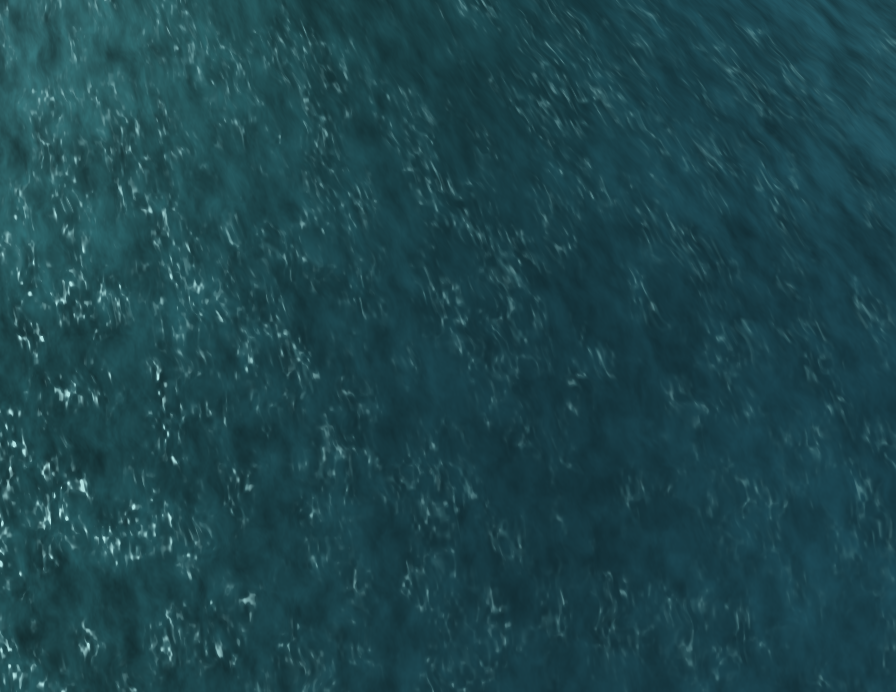
Write a WebGL 2 fragment shader that draws this texture.

```glsl
#version 300 es
precision highp float;

uniform vec2 u_resolution;
out vec4 fragColor;

const vec3 DEEP = vec3(0.086, 0.218, 0.252);
const vec3 GREEN = vec3(0.116, 0.285, 0.295);
const vec3 BLUE = vec3(0.100, 0.258, 0.305);
const vec3 HAZE = vec3(0.205, 0.400, 0.420);
const vec3 SHEEN = vec3(0.270, 0.470, 0.490);
const vec3 GLINT = vec3(0.700, 0.880, 0.880);

const vec2 SWELL_SCALE = vec2(6.0, 8.0);
const vec2 RIPPLE_SCALE = vec2(46.0, 27.0);
const vec2 CLUSTER_SCALE = vec2(21.0, 14.0);
const vec2 THREAD_SCALE = vec2(78.0, 38.0);
const vec2 FLECK_SCALE = vec2(190.0, 92.0);
const float LEAN = 0.10;
const float FAN = 0.36;
const float WARP_SCALE = 32.0;
const float WARP = 0.010;
const float SWELL_CONTRAST = 0.26;
const float RIPPLE_CONTRAST = 0.72;

float hash(vec2 cell) {
    uvec2 q = uvec2(ivec2(cell)) * uvec2(1597u, 3571u);
    uint h = (q.x ^ (q.y << 11)) * 74793u + q.y;
    h = (h ^ (h >> 15)) * 27183u;
    h = (h ^ (h >> 13)) * 91639u;
    return float((h ^ (h >> 16)) & 65535u) / 65535.0;
}

float noise(vec2 p) {
    vec2 i = floor(p);
    vec2 f = fract(p);
    f = f * f * (3.0 - 2.0 * f);
    float low = mix(hash(i), hash(i + vec2(1, 0)), f.x);
    float high = mix(hash(i + vec2(0, 1)), hash(i + vec2(1, 1)), f.x);
    return mix(low, high, f.y);
}

float fbm(vec2 p) {
    float sum = 0.0;
    float weight = 0.5;
    for (int octave = 0; octave < 4; octave++) {
        sum += weight * noise(p);
        p = p * 2.03 + vec2(17.3, 9.1);
        weight *= 0.55;
    }
    return sum / 1.01;
}

// Thin curved lines along the mid level of the noise
float thread(vec2 p) {
    return 1.0 - abs(2.0 * noise(p) - 1.0);
}

// Sheared coordinates: upright waves at the left, slanting at the upper right
vec2 waveSpace(vec2 p) {
    vec2 s = vec2(p.x + LEAN * p.y + FAN * p.x * p.y * p.y * p.y, p.y);
    vec2 bend = vec2(noise(p * WARP_SCALE), noise(p * WARP_SCALE + 41.0)) - 0.5;
    return s + WARP * bend + 3.0;
}

// Broad water colour with haze toward the upper corners
vec3 waterColour(vec2 p, float left, float right, float top) {
    vec3 water = mix(DEEP, GREEN, clamp(0.70 * left + 0.45 * top * (1.0 - right), 0.0, 1.0));
    water = mix(water, BLUE, 0.75 * right);
    float haze = top * (0.60 * left * left + 0.30 * right * right);
    haze += 0.10 * left * left;
    return mix(water, HAZE, haze);
}

void main() {
    vec2 p = gl_FragCoord.xy / u_resolution.y;
    float across = gl_FragCoord.x / u_resolution.x;
    float left = smoothstep(0.62, -0.05, across);
    float right = smoothstep(0.5, 1.05, across);
    float top = smoothstep(0.4, 1.05, p.y);
    vec2 s = waveSpace(p);

    // Swell and ripple shading
    float swell = fbm(s * SWELL_SCALE) - 0.5;
    float ripple = fbm(s * RIPPLE_SCALE) - 0.5;
    float relief = RIPPLE_CONTRAST * (0.60 + 0.60 * left + 0.45 * right * top);
    vec3 colour = waterColour(p, left, right, top);
    colour *= 1.0 + SWELL_CONTRAST * swell + relief * ripple;

    // Soft bright threads gathered in loose patches
    float cluster = smoothstep(0.38, 0.78, fbm(s * CLUSTER_SCALE + 7.0) + 0.07 * left);
    float line = smoothstep(0.50, 0.98, thread(s * THREAD_SCALE));
    float grain = noise(s * FLECK_SCALE + 5.0);
    float sheen = cluster * (0.30 + 0.70 * line) * smoothstep(0.20, 0.95, grain);
    colour = mix(colour, SHEEN, sheen * (0.55 + 0.30 * left));

    // Small sun glints, strongest at the middle and lower left
    float sunBand = smoothstep(-0.15, 0.15, p.y) * smoothstep(0.90, 0.50, p.y);
    float sun = 0.24 + 0.20 * left + 0.75 * left * left * sunBand - 0.12 * right;
    float fleck = 0.65 * grain + 0.35 * noise(s * FLECK_SCALE * 1.6 + 23.0);
    float glint = smoothstep(0.60, 0.94, fleck + 0.04 * left);
    glint *= smoothstep(0.10, 0.85, cluster) * (0.25 + 0.75 * line);
    colour = mix(colour, GLINT, clamp(glint * sun * 1.4, 0.0, 1.0));

    fragColor = vec4(colour, 1.0);
}
```
